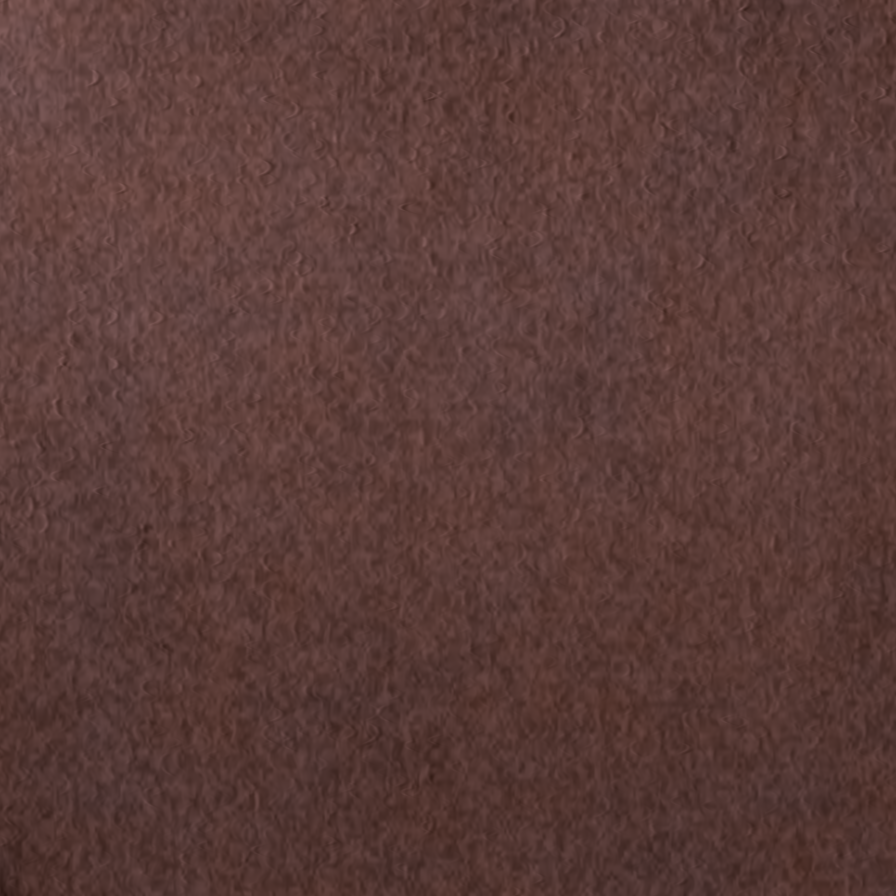
This texture is drawn by a WebGL 2 fragment shader. Its source:

```glsl
#version 300 es
precision highp float;
// Dark reddish-brown leather: a soft light falling from the upper left,
// faint warm and cool mottling, a fine upright grain built from stretched
// value noise, and scattered short raised fibres with a shadowed side.

uniform vec2 u_resolution;
out vec4 fragColor;

const vec3 DARK_BROWN = vec3(0.298, 0.190, 0.170);
const vec3 LIGHT_BROWN = vec3(0.430, 0.300, 0.287);
const vec3 WARM_TINT = vec3(0.014, -0.002, -0.014);

float hash(vec2 p) {
    return fract(sin(dot(p, vec2(127.1, 311.7))) * 43758.5453);
}

vec2 hash2(vec2 p) {
    return vec2(hash(p), hash(p + vec2(37.2, 17.9)));
}

float valueNoise(vec2 p) {
    vec2 cell = floor(p);
    vec2 f = fract(p);
    vec2 w = f * f * (3.0 - 2.0 * f);
    float low = mix(hash(cell), hash(cell + vec2(1.0, 0.0)), w.x);
    float high = mix(hash(cell + vec2(0.0, 1.0)), hash(cell + 1.0), w.x);
    return mix(low, high, w.y);
}

// Noise centred on zero
float signedNoise(vec2 p) {
    return valueNoise(p) - 0.5;
}

// Broad light: 0 is dark brown, 1 is light brown
float lighting(vec2 p) {
    float rise = 0.17 + 0.42 * smoothstep(0.12, 0.72, p.y);
    float glow = 0.36 * exp(-3.0 * length((p - vec2(0.0, 0.9)) * vec2(1.3, 1.0)));
    float topFade = 0.14 * smoothstep(0.8, 1.0, p.y) * smoothstep(0.1, 0.5, p.x);
    float rightFade = 0.14 * smoothstep(0.7, 1.0, p.x) * smoothstep(0.3, 0.9, p.y);
    float corner = 0.8 * exp(-length(p) * 32.0);
    return rise + glow - topFade - rightFade - corner;
}

// Fine wavering grain, taller than wide
float grain(vec2 p) {
    vec2 warp = vec2(signedNoise(p * 70.0), signedNoise(p * 70.0 + 31.0));
    vec2 q = p + 0.006 * warp;
    float coarse = signedNoise(q * vec2(165.0, 90.0));
    float fine = signedNoise(q * vec2(250.0, 150.0) + 53.0);
    float clumps = signedNoise(q * vec2(62.0, 40.0) + 11.0);
    return 0.55 * coarse + 0.75 * fine + 0.22 * clumps;
}

// Soft, slightly bent upright stroke of the given half length and width
float stroke(vec2 d, float halfLength, float width, float bend) {
    d.x -= bend * (d.y * d.y / halfLength - 0.4 * d.y);
    d.y -= clamp(d.y, -halfLength, halfLength);
    return exp(-dot(d, d) / (width * width));
}

// Scattered raised fibres: bright ridge, dark edge beside it
float fibres(vec2 p, vec2 density, float share, float seed) {
    vec2 cell = floor(p * density);
    float sum = 0.0;
    for (int y = -1; y <= 1; y++) {
        for (int x = -1; x <= 1; x++) {
            vec2 id = cell + vec2(x, y);
            vec2 key = id + seed;
            if (hash(key + 5.3) > share) continue;
            vec2 d = p - (id + hash2(key)) / density;
            vec2 shape = hash2(key + 71.0);
            float halfLength = mix(0.002, 0.010, shape.x * shape.x);
            float bend = 1.6 * (shape.y - 0.5);
            float ridge = stroke(d, halfLength, 0.0024, bend);
            float shadow = stroke(d - vec2(0.0042, -0.001), halfLength, 0.003, bend);
            sum += (0.4 + 0.6 * hash(key + 9.0)) * (ridge - 0.75 * shadow);
        }
    }
    return sum;
}

void main() {
    vec2 p = gl_FragCoord.xy / u_resolution.y;

    // Light with soft patches and faint upright streaks
    float tone = lighting(p);
    tone += 0.16 * signedNoise(p * vec2(7.0, 5.0));
    tone += 0.10 * signedNoise(p * vec2(24.0, 9.0) + 7.0);

    // Relief is strongest where the light grazes the upper left
    float relief = 0.55 + 0.45 * smoothstep(0.25, 0.85, p.y + 0.3 * (0.5 - p.x));
    tone += grain(p) * mix(0.72, 0.95, relief);
    tone += 0.62 * relief * fibres(p, vec2(42.0, 32.0), 0.30, 0.0);
    tone += 0.34 * relief * fibres(p, vec2(75.0, 55.0), 0.40, 200.0);

    // Colour along the brown ramp, drifting between warm and cool
    vec3 color = mix(DARK_BROWN, LIGHT_BROWN, tone);
    float drift = signedNoise(p * 9.0 + 3.0) + 0.8 * signedNoise(p * 28.0 + 19.0);
    color += WARM_TINT * drift;
    fragColor = vec4(clamp(color, 0.0, 1.0), 1.0);
}
```
